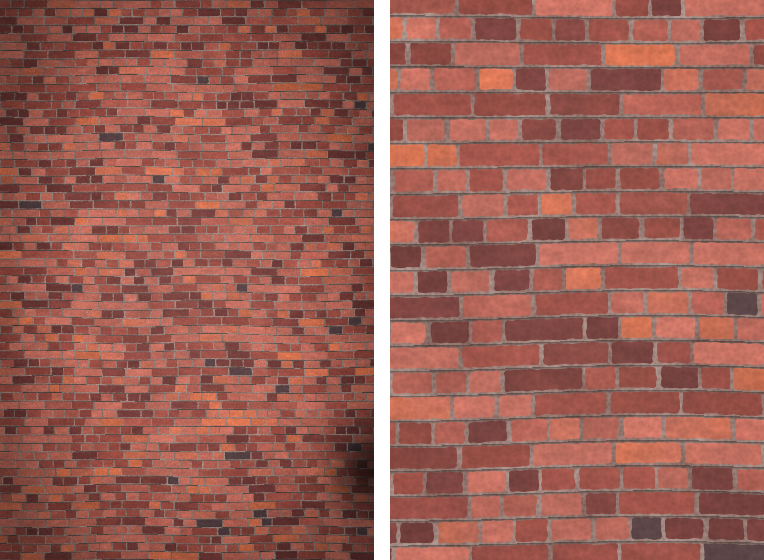
Left, the full canvas; right, a detail of the centre.
Give the GLSL for this texture, as a Shadertoy shader.

```glsl
// Weathered red brick wall in English bond: courses of headers alternate with
// courses of stretchers. Each brick is a ragged rounded box with a hashed tone;
// cellular noise pits the faces, layered sines stain them, a vignette darkens.

const float COURSES = 67.0;          // rows over the canvas height
const float HEADERS = 29.5;          // short bricks over the canvas width
const float HEADER_LENGTH = 1.514;   // header pitch in course heights
const float JOINT = 0.17;            // mortar width in course heights
const float CORNER = 0.10;           // brick corner radius
const float RAGGED = 0.07;           // edge roughness
const float SPLIT_STRETCHER = 0.22;  // chance of two headers in a stretcher course
const float SPLIT_HEADER = 0.90;     // the same in a header course
const float WEAR = 0.22;             // strength of pitting on the faces
const float HAZE = 0.13;             // pale bloom at the centre
const float VIGNETTE = 0.40;         // darkening at the border

const vec3 PLUM = vec3(0.43, 0.22, 0.21);
const vec3 RED = vec3(0.60, 0.29, 0.25);
const vec3 SALMON = vec3(0.76, 0.42, 0.36);
const vec3 ORANGE = vec3(0.83, 0.43, 0.29);
const vec3 CHARCOAL = vec3(0.29, 0.22, 0.23);
const vec3 MORTAR_DARK = vec3(0.42, 0.31, 0.28);
const vec3 MORTAR_LIGHT = vec3(0.68, 0.60, 0.57);
const vec3 HAZE_COLOR = vec3(0.80, 0.62, 0.59);

float hash(vec2 p) {
    vec3 q = fract(p.xyx * 0.1031);
    q += dot(q, q.yzx + 33.33);
    return fract((q.x + q.y) * q.z);
}

// Distance to the nearest scattered point
float cellular(vec2 p) {
    vec2 cell = floor(p);
    float nearest = 2.0;
    for (int j = -1; j <= 1; j++)
        for (int i = -1; i <= 1; i++) {
            vec2 c = cell + vec2(i, j);
            vec2 point = c + vec2(hash(c + 100.0), hash(c + 217.0));
            nearest = min(nearest, distance(p, point));
        }
    return nearest;
}

// Smooth stains in the range -1 to 1
float layeredSines(vec2 p) {
    float sum = 0.0, amplitude = 0.5;
    for (int i = 0; i < 4; i++) {
        sum += amplitude * sin(p.x + 1.7 * sin(p.y)) * cos(p.y + 1.3 * sin(p.x));
        p = mat2(1.6, 1.2, -1.2, 1.6) * p + 2.3;
        amplitude *= 0.55;
    }
    return sum;
}

float roundedBox(vec2 p, vec2 halfSize, float radius) {
    vec2 q = abs(p) - halfSize + radius;
    return length(max(q, 0.0)) + min(max(q.x, q.y), 0.0) - radius;
}

vec3 brickTone(float pick, float shade) {
    vec3 tone = mix(PLUM, RED, smoothstep(0.0, 0.28, pick));
    tone = mix(tone, SALMON, smoothstep(0.28, 0.62, pick));
    tone = mix(tone, ORANGE, smoothstep(0.78, 1.0, pick));
    tone = mix(tone, CHARCOAL, step(0.985, shade));
    return tone * (0.92 + 0.16 * shade);
}

void mainImage(out vec4 fragColor, in vec2 fragCoord) {
    vec2 uv = fragCoord / iResolution.xy;
    vec2 wall = uv * vec2(HEADERS * HEADER_LENGTH, COURSES);
    float pixel = COURSES / iResolution.y;

    // Courses sag slightly; joints drift along each course
    float y = wall.y + 0.12 * sin(wall.x * 0.31) * sin(wall.y * 0.13 + 1.0);
    float row = floor(y);
    float headerCourse = mod(row, 2.0);
    float x = wall.x / HEADER_LENGTH + 0.5 * headerCourse + 0.7 * hash(vec2(row, 7.0));
    x += 0.10 * sin(x * 1.9 + row * 2.4) + 40.0;

    // Each two-header slot holds one stretcher or two headers
    float slot = floor(x * 0.5);
    float splitChance = mix(SPLIT_STRETCHER, SPLIT_HEADER, headerCourse);
    float span = hash(vec2(slot, row + 50.0)) < splitChance ? 1.0 : 2.0;
    float start = floor(x / span) * span;
    vec2 id = vec2(start, row);
    vec2 size = vec2(span * HEADER_LENGTH, 1.0);
    vec2 local = vec2((x - start) * HEADER_LENGTH, y - row) - 0.5 * size;

    // Brick outline
    float pits = cellular(wall * 2.7);
    float grain = cellular(wall * 5.3 + 30.0);
    float thickness = JOINT * (0.8 + 0.4 * hash(id + 11.0));
    float edge = roundedBox(local, 0.5 * (size - thickness), CORNER);
    edge += RAGGED * (pits - 0.5);
    float brickMask = 1.0 - smoothstep(-0.5 * pixel, 0.5 * pixel, edge);

    // Brick face
    float stain = layeredSines(wall * 0.22);
    float pick = hash(id + 3.0) + 0.16 * stain - 0.06 * headerCourse;
    vec3 face = brickTone(clamp(pick, 0.0, 1.0), hash(id + 29.0));
    face *= 1.0 + WEAR * (0.5 * pits + 0.5 * grain - 0.45);
    face *= 1.0 + 0.10 * layeredSines(wall * vec2(1.3, 2.9) + id);

    // Mortar, shaded below the brick above it
    float mortarAge = 0.58 + 0.5 * layeredSines(wall * 0.6 + 9.0) + 0.5 * (grain - 0.45);
    vec3 mortar = mix(MORTAR_DARK, MORTAR_LIGHT, clamp(mortarAge, 0.0, 1.0));
    mortar *= 1.0 - 0.38 * smoothstep(0.36, 0.5, local.y);
    vec3 color = mix(mortar, face, brickMask);

    // Central haze, border vignette and soot at the lower right
    vec2 centered = uv * 2.0 - 1.0;
    float radius = length(centered * vec2(0.85, 0.8));
    color = mix(color, HAZE_COLOR, HAZE * (1.0 - smoothstep(0.0, 0.9, radius)));
    color *= 1.0 - VIGNETTE * smoothstep(0.45, 1.2, radius);
    float soot = 1.0 - smoothstep(0.0, 1.0, length((uv - vec2(1.0, 0.16)) / vec2(0.17, 0.13)));
    color *= 1.0 - 0.6 * soot * (0.8 + 0.5 * stain);
    fragColor = vec4(clamp(color, 0.0, 1.0), 1.0);
}
```
